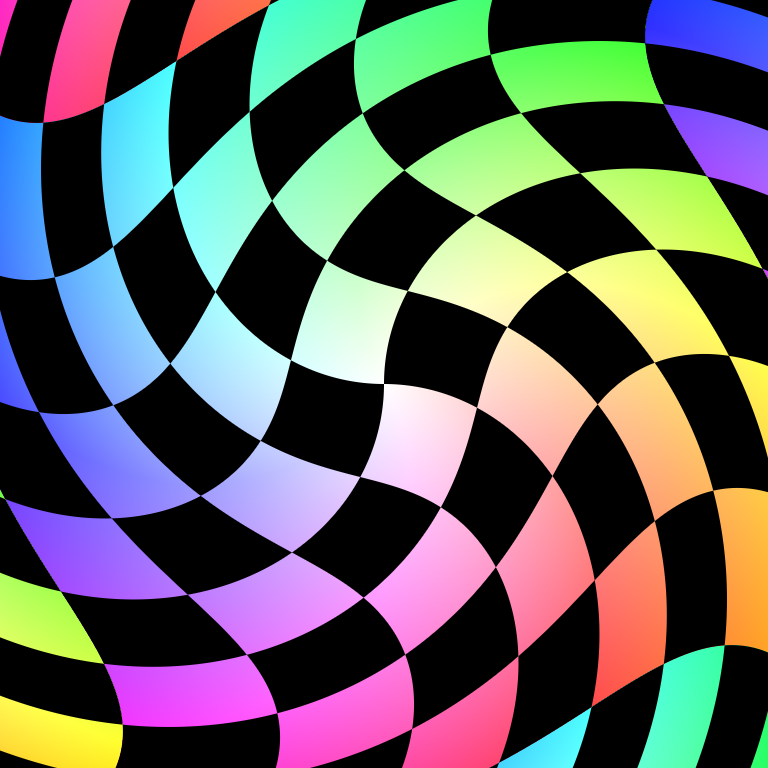
Reproduce this pattern procedurally as a WebGL 2 fragment shader.

```glsl
#version 300 es
precision highp float;
// A checkerboard over a tiled colour wheel, swirled about the canvas centre.
// Each point is turned by an angle equal to its radius, then the turned
// coordinates pick the checker cell and, wrapped to one tile, the hue.

uniform vec2 u_resolution;
out vec4 fragColor;

const float TAU = 6.2831853;
const float TWIST = 1.0;           // radians of turn per unit of radius
const float CELLS_PER_UNIT = 4.0;  // checker cells per half canvas

// Rotate a point by an angle that grows with its distance from the origin.
vec2 swirl(vec2 p, float twist) {
    float angle = twist * length(p);
    float c = cos(angle), s = sin(angle);
    return mat2(c, s, -s, c) * p;
}

// Wrap coordinates into the tile from -1 to 1.
vec2 wrapTile(vec2 p) {
    return 2.0 * fract(0.5 * p + 0.5) - 1.0;
}

// Fully bright colour from hue (in turns) and saturation.
vec3 hueColor(float hue, float saturation) {
    vec3 ramp = abs(fract(hue + vec3(0.0, 2.0, 1.0) / 3.0) * 6.0 - 3.0) - 1.0;
    return mix(vec3(1.0), clamp(ramp, 0.0, 1.0), saturation);
}

// Colour wheel: hue follows the angle, saturation reaches one at the corners.
vec3 colorWheel(vec2 p) {
    float angle = dot(p, p) > 0.0 ? atan(p.y, p.x) : 0.0;
    return hueColor(angle / TAU, min(length(p) / sqrt(2.0), 1.0));
}

// Square wave that flips sign at each integer, with an edge of given width.
float squareWave(float x, float width) {
    float triangle = asin(sin(0.5 * TAU * x)) / (0.5 * TAU);
    return clamp(2.0 * triangle / width, -1.0, 1.0);
}

// Coverage of the coloured cells; the cell above and right of zero is dark.
float checker(vec2 cell, vec2 width) {
    return 0.5 - 0.5 * squareWave(cell.x, width.x) * squareWave(cell.y, width.y);
}

void main() {
    // Centred coordinates, -1 to 1 across the shorter side
    vec2 p = (2.0 * gl_FragCoord.xy - u_resolution) / min(u_resolution.x, u_resolution.y);
    vec2 q = swirl(p, TWIST);

    // Cell coordinates and their change across one pixel
    vec2 cell = q * CELLS_PER_UNIT;
    vec2 width = max(sqrt(dFdx(cell) * dFdx(cell) + dFdy(cell) * dFdy(cell)), vec2(1e-5));

    vec3 color = colorWheel(wrapTile(q)) * checker(cell, width);
    fragColor = vec4(color, 1.0);
}
```
